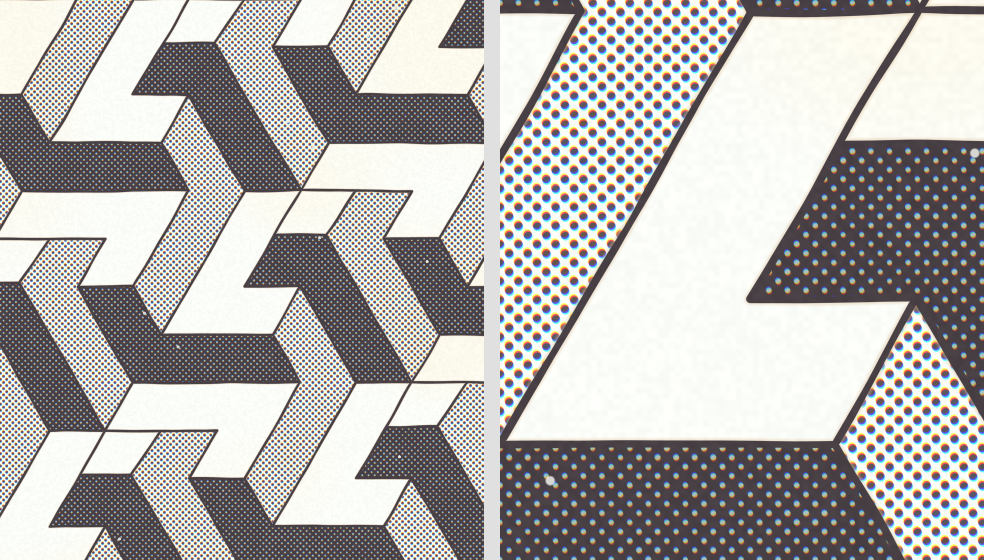
Left, the full canvas; right, a detail of the centre.
Give the GLSL for this pattern, as a WebGL 2 fragment shader.

```glsl
#version 300 es
precision highp float;

uniform vec2 u_resolution;
out vec4 outColor;

const float SIDE = 0.0995;       // lattice unit, in canvas heights
const float ROW = 0.861;         // row height, in lattice units
const float LINE = 0.022;        // half width of the outlines
const float PITCH = 0.111;       // halftone spacing
const vec2 ANCHOR = vec2(0.5365, 0.6595);

const vec3 PAPER = vec3(0.985, 0.992, 0.975);
const vec3 CREAM = vec3(0.99, 0.98, 0.93);
const vec3 INK = vec3(0.28, 0.25, 0.265);
const vec3 BROWN = vec3(0.46, 0.37, 0.31);
const vec3 SLATE = vec3(0.36, 0.38, 0.45);
const vec3 TAN = vec3(0.87, 0.76, 0.62);
const vec3 MIST = vec3(0.69, 0.73, 0.75);

const int WHITE = 0;
const int LIGHT = 1;
const int DARK = 2;

float hash(vec2 p) {
    vec3 q = fract(vec3(p.xyx) * 0.1031);
    q += dot(q, q.yzx + 33.33);
    return fract((q.x + q.y) * q.z);
}

float noise(vec2 p) {
    vec2 i = floor(p), f = fract(p);
    f = f * f * (3.0 - 2.0 * f);
    return mix(mix(hash(i), hash(i + vec2(1, 0)), f.x),
               mix(hash(i + vec2(0, 1)), hash(i + vec2(1, 1)), f.x), f.y);
}

vec2 toPlane(vec2 v) { return vec2(v.x + 0.5 * v.y, v.y * ROW); }
vec2 toLattice(vec2 p) { float b = p.y / ROW; return vec2(p.x - 0.5 * b, b); }

// Adds one polygon: keeps the nearest outline and the tone of the shape around q
void stamp(vec2 q, vec2 v[6], int fill, inout float edge, inout int tone) {
    bool inside = false;
    vec2 a = toPlane(v[5] - q);
    for (int i = 0; i < 6; i++) {
        vec2 b = toPlane(v[i] - q);
        vec2 e = b - a;
        float t = clamp(-dot(a, e) / max(dot(e, e), 1e-6), 0.0, 1.0);
        edge = min(edge, length(a + e * t));
        if ((a.y > 0.0) != (b.y > 0.0) && a.x - e.x * a.y / e.y > 0.0) inside = !inside;
        a = b;
    }
    if (inside) tone = fill;
}

// The seven shapes that fill one cell of the lattice
void drawCell(vec2 q, inout float edge, inout int tone) {
    stamp(q, vec2[6](vec2(-1, 0), vec2(0, 0), vec2(-2, 2), vec2(-1, 2), vec2(-2, 3), vec2(-4, 3)), WHITE, edge, tone);
    stamp(q, vec2[6](vec2(1, -1), vec2(4, -1), vec2(2, 1), vec2(1, 1), vec2(2, 0), vec2(0, 0)), WHITE, edge, tone);
    stamp(q, vec2[6](vec2(0, 0), vec2(1, 0), vec2(0, 0.92), vec2(-0.92, 0.92), vec2(0, 0), vec2(0, 0)), WHITE, edge, tone);
    stamp(q, vec2[6](vec2(1, 0), vec2(2, 0), vec2(1, 1), vec2(1, 3), vec2(0, 4), vec2(0, 0.92)), LIGHT, edge, tone);
    stamp(q, vec2[6](vec2(-1, -2), vec2(-1, 0), vec2(-4, 3), vec2(-4, 2), vec2(-2, 0), vec2(-2, -1)), LIGHT, edge, tone);
    stamp(q, vec2[6](vec2(-0.92, 0.92), vec2(0, 0.92), vec2(0, 4), vec2(-1, 4), vec2(-1, 2), vec2(-2, 2)), DARK, edge, tone);
    stamp(q, vec2[6](vec2(1, 1), vec2(2, 1), vec2(2, 2), vec2(4, 2), vec2(4, 3), vec2(1, 3)), DARK, edge, tone);
}

// Staggered dot screen; returns coverage from 0 to 1
float dots(vec2 p, float radius, float soft) {
    vec2 g = p / PITCH;
    vec2 a = fract(g) - 0.5, b = fract(g + 0.5) - 0.5;
    float d = (min(length(a), length(b)) - radius) * PITCH;
    return 1.0 - smoothstep(-soft, soft, d);
}

// Dot screen with slightly misregistered colour plates
vec3 plates(vec2 p, float radius, float soft, float slip) {
    vec2 s = vec2(0.4, 1.0) * slip;
    return vec3(dots(p - s, radius, soft), dots(p, radius, soft), dots(p + s, radius, soft));
}

void main() {
    float pixel = 1.0 / (u_resolution.y * SIDE);
    vec2 p = (gl_FragCoord.xy / u_resolution.y - ANCHOR) / SIDE;
    p.y = -p.y;

    // Fold into one cell, with a faint hand-drawn wobble
    vec2 wobble = vec2(noise(p * 1.7), noise(p * 1.7 + 40.0)) - 0.5;
    vec2 q = toLattice(p + 0.03 * wobble);
    float column = round(q.x / 6.0);
    q += column * vec2(-6, 1);
    q.y -= 4.0 * round(q.y / 4.0);

    float edge = 1e3;
    int tone = WHITE;
    for (int i = -1; i <= 1; i++)
        for (int j = -1; j <= 1; j++)
            drawCell(q - vec2(6 * i, 4 * j - i), edge, tone);

    // Paper and halftone fills
    float soft = 0.7 * pixel;
    vec3 paper = mix(PAPER, CREAM, smoothstep(0.45, 0.8, noise(p * 0.4 + 7.0)));
    vec3 color = paper;
    if (tone == LIGHT) {
        vec3 dotInk = mix(BROWN, SLATE, noise(p * 6.0));
        color = mix(paper, dotInk * 0.9, plates(p, 0.23, soft, 0.009));
    } else if (tone == DARK) {
        float size = 0.13 + 0.04 * noise(p * 5.0);
        color = mix(INK, MIST, plates(p, size, soft, 0.007));
    }

    // Warm fringe, outline, fine grain and rare specks
    float fringe = 1.0 - smoothstep(LINE, LINE + 0.025, edge);
    if (tone != DARK) color = mix(color, TAN, 0.4 * fringe);
    float width = LINE + 0.006 * (noise(p * 4.0) - 0.5);
    color = mix(color, INK, 1.0 - smoothstep(width - soft, width + soft, edge));
    color += 0.03 * (noise(p * 30.0) - 0.5);
    vec2 speckCell = floor(p * 2.0);
    vec2 speck = fract(p * 2.0) - 0.3 - 0.4 * hash(speckCell + 90.0);
    float worn = step(0.97, hash(speckCell)) * (1.0 - smoothstep(0.04, 0.07, length(speck)));
    color = mix(color, paper, 0.8 * worn);
    outColor = vec4(clamp(color, 0.0, 1.0), 1.0);
}
```
